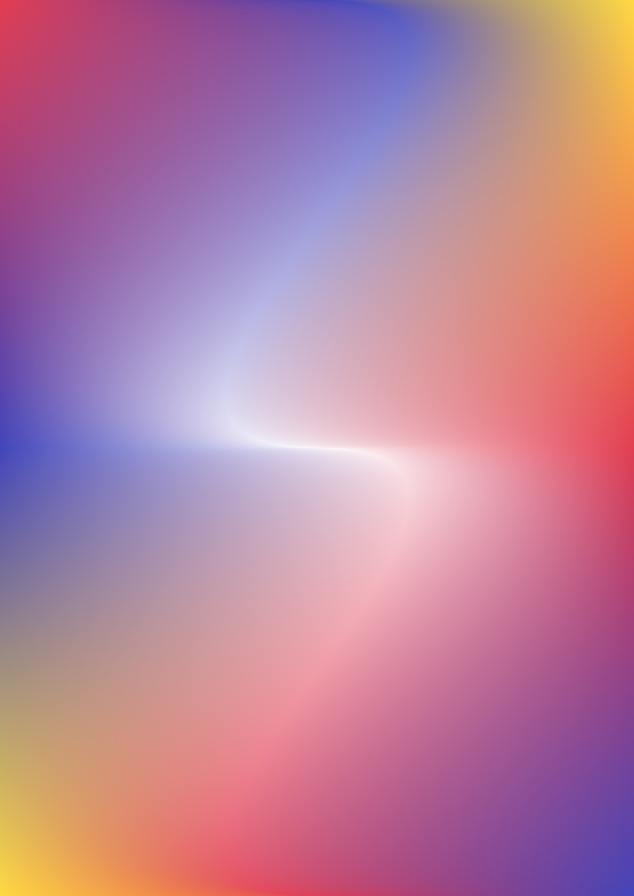
Reproduce this background procedurally as a WebGL 1 fragment shader.

```glsl
precision highp float;
// Soft four-patch gradient mesh: a pale S-shaped ridge between red, blue and yellow corners.

uniform vec2 u_resolution;

const vec3 RED = vec3(0.89, 0.24, 0.32);
const vec3 BLUE = vec3(0.26, 0.27, 0.73);
const vec3 YELLOW = vec3(1.0, 0.85, 0.26);
const vec3 WHITE = vec3(0.99, 0.98, 0.99);

// Height of the ridge at curve parameter t: 0 at the centre, 1 at the top.
float ridgeHeight(float t) {
  return t * t * (3.0 - 2.0 * t);
}

// Inverse of ridgeHeight.
float ridgeParameter(float height) {
  return 0.5 - sin(asin(clamp(1.0 - 2.0 * height, -1.0, 1.0)) / 3.0);
}

// Horizontal place of the ridge: a cubic Bezier with handles on both side edges.
float ridgeX(float t) {
  float s = 1.0 - t;
  return 0.5 * s * s * s + 3.0 * t * t * s + 0.5 * t * t * t;
}

// Share of the way from a side edge (0) to the ridge (1).
float acrossPatch(float x, float t, bool leftSide) {
  float ridge = ridgeX(t);
  float u = leftSide ? x / ridge : (1.0 - x) / (1.0 - ridge);
  return clamp(u, 0.0, 1.0);
}

// Patch coordinates of p, found by bisection along the ruled surface.
vec2 patchCoords(vec2 p, bool leftSide) {
  float low = 0.0;
  float high = 1.0;
  for (int i = 0; i < 20; i++) {
    float t = 0.5 * (low + high);
    float u = acrossPatch(p.x, t, leftSide);
    if (mix(t, ridgeHeight(t), u) < p.y) low = t;
    else high = t;
  }
  float v = 0.5 * (low + high);
  return vec2(acrossPatch(p.x, v, leftSide), v);
}

// Colour of the upper half; p.y runs from the middle line to the top edge.
vec3 halfMesh(vec2 p, vec3 warm, vec3 cool) {
  bool leftSide = p.x < ridgeX(ridgeParameter(p.y));
  vec2 uv = patchCoords(p, leftSide);
  vec3 sideMiddle = leftSide ? cool : warm;
  vec3 corner = leftSide ? warm : YELLOW;
  vec3 edge = mix(sideMiddle, corner, uv.y);
  vec3 ridge = mix(WHITE, cool, uv.y);
  return mix(edge, ridge, uv.x);
}

void main() {
  vec2 p = gl_FragCoord.xy / u_resolution;

  // The lower half is the upper half turned around, with red and blue swapped.
  bool upper = p.y >= 0.5;
  vec2 q = upper ? p : 1.0 - p;
  vec2 local = vec2(q.x, 2.0 * q.y - 1.0);
  vec3 color = upper ? halfMesh(local, RED, BLUE) : halfMesh(local, BLUE, RED);

  gl_FragColor = vec4(color, 1.0);
}
```
